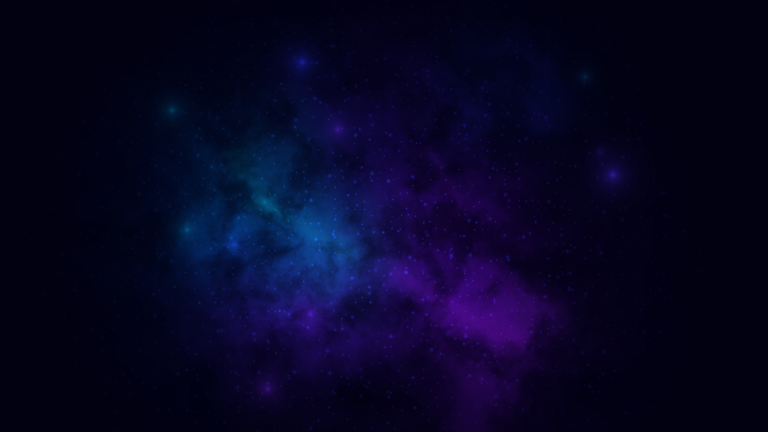
Give the GLSL for this background, as a Shadertoy shader.

```glsl
float hash(vec2 p) {
    vec3 q = fract(p.xyx * 0.1031);
    q += dot(q, q.yzx + 33.33);
    return fract((q.x + q.y) * q.z);
}

float noise(vec2 p) {
    vec2 i = floor(p), f = fract(p);
    f = f * f * (3.0 - 2.0 * f);
    return mix(mix(hash(i), hash(i + vec2(1, 0)), f.x),
               mix(hash(i + vec2(0, 1)), hash(i + vec2(1, 1)), f.x), f.y);
}

float fbm(vec2 p) {
    float sum = 0.0, amp = 0.42;
    for (int i = 0; i < 6; i++) {
        sum += amp * noise(p);
        p = mat2(1.6, 1.2, -1.2, 1.6) * p + 17.3;
        amp *= 0.6;
    }
    return sum;
}

// Soft elliptical cloud
float cloud(vec2 p, vec2 centre, vec2 radius) {
    vec2 d = (p - centre) / radius;
    return exp(-dot(d, d));
}

// Soft strand of gas between two points
float wisp(vec2 p, vec2 a, vec2 b, float width) {
    vec2 ab = b - a;
    float t = clamp(dot(p - a, ab) / dot(ab, ab), 0.0, 1.0);
    float d = length(p - a - ab * t) / width;
    return exp(-d * d);
}

// 0 is teal, 0.5 is blue, 1 is violet
vec3 starTint(float hue) {
    vec3 blue = vec3(0.09, 0.13, 0.65);
    return hue < 0.5 ? mix(vec3(0.0, 0.38, 0.45), blue, hue * 2.0)
                     : mix(blue, vec3(0.33, 0.08, 0.62), hue * 2.0 - 1.0);
}

vec3 nebula(vec2 p) {
    vec2 warp = vec2(fbm(p * 9.0), fbm(p * 9.0 + 41.0)) - 0.5;
    vec2 q = p + 0.09 * warp;
    float gas = fbm(p * 11.0 + warp * 0.7);
    float body = 0.45 + 1.0 * smoothstep(0.25, 0.75, gas);

    // Broad haze
    vec3 light = vec3(0.0, 0.03, 0.09) * cloud(q, vec2(0.6, 0.5), vec2(0.27, 0.27));
    light += vec3(0.04, 0.007, 0.095) * cloud(q, vec2(1.0, 0.36), vec2(0.33, 0.36));
    light += vec3(0.004, 0.025, 0.10) * cloud(q, vec2(1.17, 0.78), vec2(0.13, 0.13));
    light += vec3(0.02, 0.005, 0.06) * cloud(q, vec2(0.86, 0.72), vec2(0.2, 0.18));

    // Teal and blue gas
    light += vec3(0.0, 0.11, 0.13) * cloud(q, vec2(0.60, 0.55), vec2(0.14, 0.16));
    light += vec3(0.0, 0.14, 0.18) * cloud(q, vec2(0.77, 0.41), vec2(0.12, 0.11));
    light += vec3(0.0, 0.045, 0.10) * cloud(q, vec2(0.56, 0.43), vec2(0.14, 0.10));

    // Indigo and violet gas
    light += vec3(0.08, 0.02, 0.19) * cloud(q, vec2(0.71, 0.25), vec2(0.19, 0.14));
    light += vec3(0.08, 0.005, 0.14) * cloud(q, vec2(1.03, 0.42), vec2(0.17, 0.17));
    light += vec3(0.09, 0.008, 0.14) * cloud(q, vec2(1.13, 0.19), vec2(0.15, 0.20));
    light += vec3(0.06, 0.01, 0.09) * cloud(q, vec2(1.23, 0.28), vec2(0.07, 0.05));

    // Bright strands
    vec3 strands = vec3(0.0, 0.08, 0.07) * (wisp(q, vec2(0.56, 0.66), vec2(0.62, 0.53), 0.022)
                 + wisp(q, vec2(0.62, 0.53), vec2(0.81, 0.42), 0.025));
    strands += vec3(0.08, 0.01, 0.10) * (wisp(q, vec2(0.93, 0.36), vec2(1.20, 0.22), 0.03)
             + 0.5 * wisp(q, vec2(1.0, 0.65), vec2(1.07, 0.50), 0.018));

    // Dark dust
    float dust = 0.75 * cloud(q, vec2(0.91, 0.09), vec2(0.13, 0.11))
               + 0.4 * cloud(q, vec2(1.24, 0.46), vec2(0.12, 0.12))
               + 0.5 * cloud(q, vec2(0.70, 0.09), vec2(0.13, 0.05));
    return (light * body + strands * (0.2 + gas)) * (1.0 - min(dust, 0.9));
}

// Small stars, one candidate per grid cell
vec3 scatteredStars(vec2 p) {
    vec3 light = vec3(0.0);
    for (int i = 0; i < 3; i++) {
        float layer = float(i), cell = 0.017 + 0.014 * layer;
        vec2 g = p / cell + layer * 31.7, id = floor(g);
        vec2 spot = 0.25 + 0.5 * vec2(hash(id + 3.1), hash(id + 57.9));
        float d = length(fract(g) - spot) * cell;
        float size = 0.0019 + 0.0009 * layer;
        float power = smoothstep(0.6, 1.0, hash(id + 91.3));
        float hue = clamp(0.25 + 0.7 * (p.x - 0.5) + 0.5 * (hash(id + 12.7) - 0.5), 0.0, 1.0);
        light += starTint(hue) * power * exp(-d * d / (size * size));
    }
    return light * 0.65;
}

// Large stars with halos and faint rays: x, y, size, hue
vec3 brightStars(vec2 p) {
    vec4 stars[11] = vec4[11](
        vec4(0.70, 0.856, 1.0, 0.55), vec4(0.398, 0.745, 0.8, 0.05), vec4(0.782, 0.70, 0.75, 0.95),
        vec4(1.419, 0.595, 1.05, 0.75), vec4(0.433, 0.468, 0.8, 0.0), vec4(1.354, 0.822, 0.55, 0.15),
        vec4(0.544, 0.433, 0.8, 0.4), vec4(0.718, 0.273, 0.9, 0.95), vec4(0.62, 0.10, 0.8, 1.0),
        vec4(0.613, 0.532, 0.6, 0.0), vec4(1.389, 0.648, 0.45, 0.7));
    vec3 light = vec3(0.0);
    for (int i = 0; i < 11; i++) {
        vec2 d = (p - stars[i].xy) / stars[i].z;
        float r = length(d);
        float rays = exp(-abs(d.x * d.y) * 9000.0 - r * 45.0);
        float glow = 0.5 * exp(-r * 38.0) + 0.2 * exp(-r * r * 25000.0) + 0.08 * rays;
        light += starTint(stars[i].w) * glow * stars[i].z;
    }
    return light;
}

void mainImage(out vec4 fragColor, in vec2 fragCoord) {
    vec2 p = fragCoord / iResolution.y;
    vec3 color = vec3(0.003, 0.003, 0.068) + nebula(p);
    float field = cloud(p, vec2(0.9, 0.43), vec2(0.5, 0.45));
    color += scatteredStars(p) * field + brightStars(p);
    fragColor = vec4(color, 1.0);
}
```
